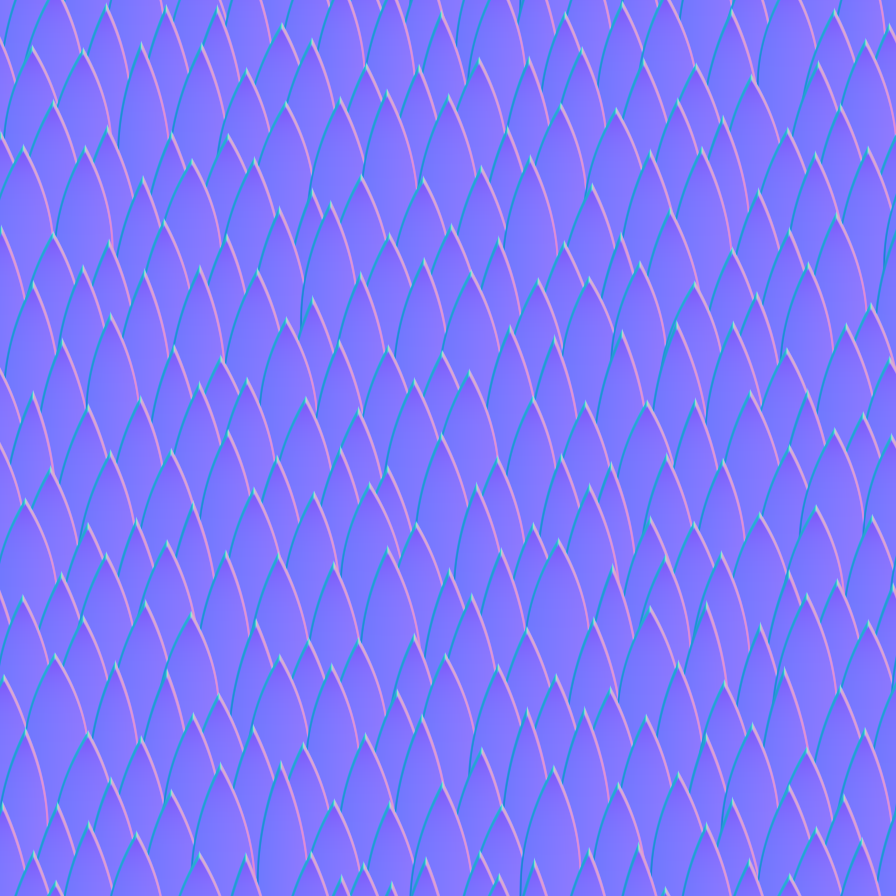
A three.js fragment shader for this texture map:

```glsl
varying vec2 vUv;

// Layout, in cells: one cell is 1/16 of the canvas
const float CELLS = 16.0;
const vec2 TIP_JITTER = vec2(0.12, 0.42);
const int ROWS_ABOVE = 6;

// Scale outline, in cells
const float HALF_WIDTH = 0.53;
const float WIDTH_VARIATION = 0.07;
const float TAPER_LENGTH = 2.1;
const float LENGTH_VARIATION = 0.25;
const float LEAN = 0.03;

// Relief
const float TIP_RIM = 0.075;
const float SIDE_RIM = 0.042;
const float RIM_SLOPE = 1.3;
const float CROSS_CURVE = 0.15;
const float BODY_TILT = -0.05;
const float TIP_DIP = -0.42;
const float DIP_FADE = 0.36;
const float EDGE_SOFTNESS = 0.018;

vec2 hash2(vec2 id) {
  vec3 q = fract(id.xyx * vec3(0.1031, 0.1030, 0.0973));
  q += dot(q, q.yzx + 33.33);
  return fract((q.xx + q.yz) * q.zy);
}

// Slope of one scale in xy, its coverage in z
vec3 scaleRelief(vec2 p, vec2 tip, vec2 id) {
  vec2 shape = hash2(id + 47.0) * 2.0 - 1.0;
  float halfWidth = HALF_WIDTH + WIDTH_VARIATION * shape.x;
  float taper = TAPER_LENGTH + LENGTH_VARIATION * shape.y;
  float lean = LEAN * (hash2(id + 91.0).x * 2.0 - 1.0);

  // Parabolic sides that meet at the tip
  float depth = tip.y - p.y;
  float x = p.x - tip.x - lean * depth;
  float rest = 1.0 - min(depth / taper, 1.0);
  float width = halfWidth * (1.0 - rest * rest);
  float sideSlope = 2.0 * halfWidth / taper * rest;
  float inside = (width - abs(x)) / sqrt(1.0 + sideSlope * sideSlope);
  float coverage = smoothstep(-EDGE_SOFTNESS, EDGE_SOFTNESS, inside);

  // Curved body, dipping just below the tip
  float dip = TIP_DIP * exp(-max(depth, 0.0) / DIP_FADE);
  vec2 body = vec2(CROSS_CURVE * x / halfWidth, BODY_TILT + dip);

  // Raised rim facing outward, thinner down the sides
  float rimWidth = mix(SIDE_RIM, TIP_RIM, clamp(rest * rest, 0.0, 1.0));
  float rim = 1.0 - smoothstep(0.35 * rimWidth, rimWidth, inside);
  vec2 outward = normalize(vec2(clamp(x / 0.03, -1.0, 1.0), sideSlope + 0.001));
  return vec3(mix(body, outward * RIM_SLOPE, rim), coverage);
}

void main() {
  vec2 p = vUv * CELLS;
  vec2 slope = vec2(0.0, BODY_TILT);

  // Paint from the upper rows down, so lower scales lie in front
  for (int r = ROWS_ABOVE; r >= 0; r--) {
    float row = floor(p.y) + float(r);
    float shift = 0.5 * mod(row, 2.0);
    float nearest = floor(p.x - shift + 0.5);
    for (int c = -1; c <= 1; c++) {
      float column = nearest + float(c);
      vec2 id = mod(vec2(column, row), CELLS);
      vec2 jitter = (hash2(id) * 2.0 - 1.0) * TIP_JITTER;
      vec2 tip = vec2(column + shift, row) + jitter;
      vec3 relief = scaleRelief(p, tip, id);
      slope = mix(slope, relief.xy, relief.z);
    }
  }

  // Encode the surface normal as colour
  vec3 normal = normalize(vec3(slope, 1.0));
  gl_FragColor = vec4(normal * 0.5 + 0.5, 1.0);
}
```
